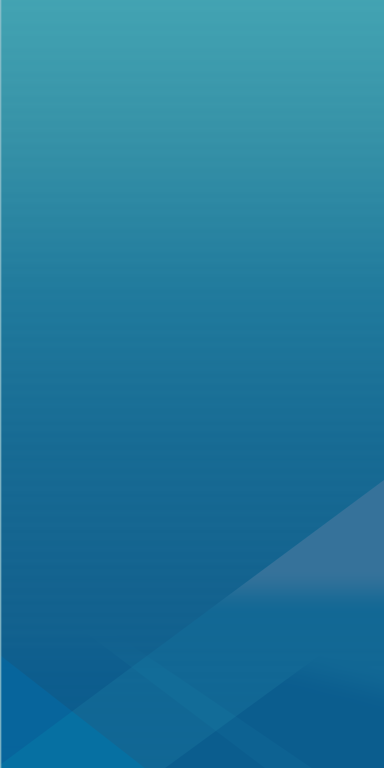
Give the GLSL for this background, as a WebGL 1 fragment shader.

```glsl
precision highp float;
// A teal-to-deep-blue vertical gradient with translucent diagonal planes
// crossing near the bottom. The planes are half-planes, cut by sloped lines
// and faded by height, then blended over the gradient.

uniform vec2 u_resolution;

// Gradient stops, from top to bottom
const vec3 TEAL = vec3(0.262, 0.640, 0.700);
const vec3 SEA = vec3(0.215, 0.575, 0.658);
const vec3 LAGOON = vec3(0.128, 0.480, 0.615);
const vec3 OCEAN = vec3(0.092, 0.420, 0.580);
const vec3 DEEP = vec3(0.075, 0.385, 0.560);
const vec3 FLOOR_BLUE = vec3(0.050, 0.370, 0.560);

// Plane tints
const vec3 HAZE = vec3(0.220, 0.450, 0.605);
const vec3 WEDGE_BLUE = vec3(0.070, 0.415, 0.590);
const vec3 SHADOW = vec3(0.035, 0.350, 0.550);
const vec3 BAND_LIGHT = vec3(0.070, 0.430, 0.600);
const vec3 CORNER_BLUE = vec3(0.025, 0.400, 0.620);
const vec3 CORNER_CYAN = vec3(0.015, 0.445, 0.645);
const vec3 RIM = vec3(0.580, 0.760, 0.800);

// Lines as (height at x = 0, slope); the canvas is 1 wide and 2 high
const vec2 WEDGE_LINE = vec2(0.008, 0.742);
const vec2 CORNER_LINE = vec2(0.294, -0.780);
const vec2 SHADOW_LINE = vec2(-0.314, 0.730);
const vec2 SHADOW_TOP = vec2(0.450, -0.250);
const vec2 BAND_LOW = vec2(0.522, -0.757);
const vec2 BAND_HIGH = vec2(0.552, -0.680);

const float RIM_WIDTH = 0.0035;
const float STRIPE_COUNT = 64.0;
const float STRIPE_DEPTH = 0.0025;

// Antialiased coverage of the area below a line
float below(vec2 p, vec2 line, float softness) {
  float d = (line.x + line.y * p.x - p.y) / length(vec2(1.0, line.y));
  return smoothstep(-softness, softness, d);
}

float ramp(float low, float high, float v) {
  return clamp((v - low) / (high - low), 0.0, 1.0);
}

vec3 backdrop(float y) {
  vec3 color = mix(FLOOR_BLUE, DEEP, ramp(0.0, 0.45, y));
  color = mix(color, OCEAN, ramp(0.45, 0.85, y));
  color = mix(color, LAGOON, ramp(0.85, 1.24, y));
  color = mix(color, SEA, ramp(1.24, 1.66, y));
  color = mix(color, TEAL, ramp(1.66, 2.0, y));
  // Faint horizontal striping
  return color + STRIPE_DEPTH * sin(6.28318 * STRIPE_COUNT * y * 0.5);
}

void main() {
  vec2 p = gl_FragCoord.xy / u_resolution * vec2(1.0, 2.0);
  float edge = 1.4 / u_resolution.y;
  vec3 color = backdrop(p.y);

  float wedge = below(p, WEDGE_LINE, edge);
  float corner = below(p, CORNER_LINE, edge);
  float underBand = below(p, BAND_LOW, edge);
  float band = below(p, BAND_HIGH, edge) * (1.0 - underBand);

  // Soft shade on the left, under the descending band
  float leftShade = underBand * (1.0 - smoothstep(0.22, 0.38, p.y));
  color = mix(color, SHADOW, 0.45 * leftShade * (1.0 - wedge));

  // Rising wedge: hazy at the top, blue below
  float haze = smoothstep(0.40, 0.52, p.y);
  color = mix(color, WEDGE_BLUE, 0.75 * wedge);
  color = mix(color, HAZE, 0.95 * wedge * haze);

  // Descending band where it crosses the wedge
  float bandFade = 1.0 - smoothstep(0.24, 0.36, p.y);
  color = mix(color, BAND_LIGHT, band * bandFade * mix(0.25, 0.7, wedge));

  // Dark plane in the lower right
  float shade = below(p, SHADOW_LINE, edge) * below(p, SHADOW_TOP, 0.06);
  color = mix(color, SHADOW, 0.75 * shade * (1.0 - 0.3 * band));

  // Bright corner, more cyan inside the wedge
  color = mix(color, mix(CORNER_BLUE, CORNER_CYAN, wedge), 0.85 * corner);

  // Thin pale rim on the left
  float rim = 1.0 - smoothstep(RIM_WIDTH - edge, RIM_WIDTH + edge, p.x);
  color = mix(color, RIM, 0.8 * rim);

  gl_FragColor = vec4(color, 1.0);
}
```
